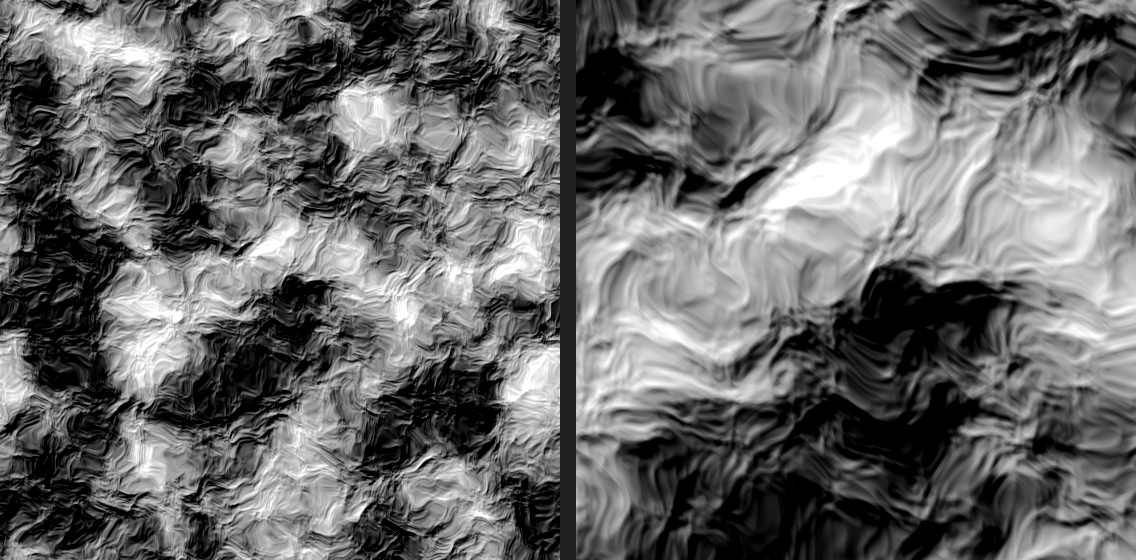
Left, the full canvas; right, a detail of the centre.
Give the GLSL for this texture, as a three.js fragment shader.

```glsl
// Tiling monochrome mineral surface: dark and pale clouds under a fine, curly embossed relief.
varying vec2 vUv;

#define CLOUD_REPEATS 5.0
#define CLOUD_CONTRAST 1.4
#define MID_TONE 0.39
#define BLACK_FLOOR 0.04
#define WARP_REPEATS 9.0
#define WARP_AMOUNT 0.04
#define RELIEF_REPEATS 14.0
#define RELIEF_STRENGTH 0.14
#define RELIEF_STEP 0.0018
#define VEIN_STRENGTH 0.65
#define KNEE 0.55
#define KNEE_SOFTNESS 0.42

const vec2 LIGHT_DIRECTION = vec2(-0.5, 0.866);

vec2 cellGradient(vec2 cell, float seed) {
  float angle = 6.2832 * fract(sin(dot(cell, vec2(127.1, 311.7)) + seed * 74.7) * 43758.5);
  return vec2(cos(angle), sin(angle));
}

// Gradient noise that wraps after a whole number of repeats
float wrappedNoise(vec2 uv, float repeats, float seed) {
  vec2 p = uv * repeats;
  vec2 cell = floor(p);
  vec2 f = p - cell;
  vec2 lo = mod(cell, repeats);
  vec2 hi = mod(cell + 1.0, repeats);
  vec2 s = f * f * f * (f * (f * 6.0 - 15.0) + 10.0);
  float a = dot(cellGradient(lo, seed), f);
  float b = dot(cellGradient(vec2(hi.x, lo.y), seed), f - vec2(1.0, 0.0));
  float c = dot(cellGradient(vec2(lo.x, hi.y), seed), f - vec2(0.0, 1.0));
  float d = dot(cellGradient(hi, seed), f - 1.0);
  return mix(mix(a, b, s.x), mix(c, d, s.x), s.y);
}

// Broad light and dark patches with ragged borders
float clouds(vec2 uv) {
  float sum = 0.0;
  float amplitude = 1.0;
  float repeats = CLOUD_REPEATS;
  for (int i = 0; i < 6; i++) {
    sum += amplitude * wrappedNoise(uv, repeats, float(i) + 1.0);
    amplitude *= 0.55;
    repeats *= 2.0;
  }
  return sum;
}

// Curly displacement shared by all layers
vec2 warp(vec2 uv) {
  vec2 offset = vec2(0.0);
  float amplitude = WARP_AMOUNT;
  float repeats = WARP_REPEATS;
  for (int i = 0; i < 3; i++) {
    float seed = 11.0 + 2.0 * float(i);
    offset += amplitude * vec2(wrappedNoise(uv, repeats, seed),
                               wrappedNoise(uv, repeats, seed + 1.0));
    amplitude *= 0.5;
    repeats *= 2.0;
  }
  return uv + offset;
}

// Creased height field; every octave has a similar slope
float reliefHeight(vec2 uv) {
  vec2 p = warp(uv);
  float height = 0.0;
  float repeats = RELIEF_REPEATS;
  for (int i = 0; i < 4; i++) {
    height += abs(wrappedNoise(p, repeats, 21.0 + float(i))) / repeats;
    repeats *= 2.0;
  }
  return height;
}

// Thin wandering lines, bright in some places and dark in others
float veins(vec2 p) {
  float line = exp(-24.0 * abs(wrappedNoise(p, 8.0, 31.0)));
  return line * wrappedNoise(p, 6.0, 32.0);
}

void main() {
  vec2 p = warp(vUv);

  // Broad tone, with a soft floor that keeps scratches visible in the blacks
  float tone = MID_TONE + CLOUD_CONTRAST * clouds(p) - BLACK_FLOOR;
  tone = BLACK_FLOOR + 0.5 * (tone + sqrt(tone * tone + 0.004));

  // Directional emboss of the relief
  vec2 stepToLight = LIGHT_DIRECTION * RELIEF_STEP;
  float slope = (reliefHeight(vUv + stepToLight) - reliefHeight(vUv - stepToLight))
              / (2.0 * RELIEF_STEP);
  tone += RELIEF_STRENGTH * slope + VEIN_STRENGTH * veins(p);

  // Compress the highlights
  tone -= KNEE_SOFTNESS * max(tone - KNEE, 0.0);
  gl_FragColor = vec4(vec3(clamp(tone, 0.0, 1.0)), 1.0);
}
```
